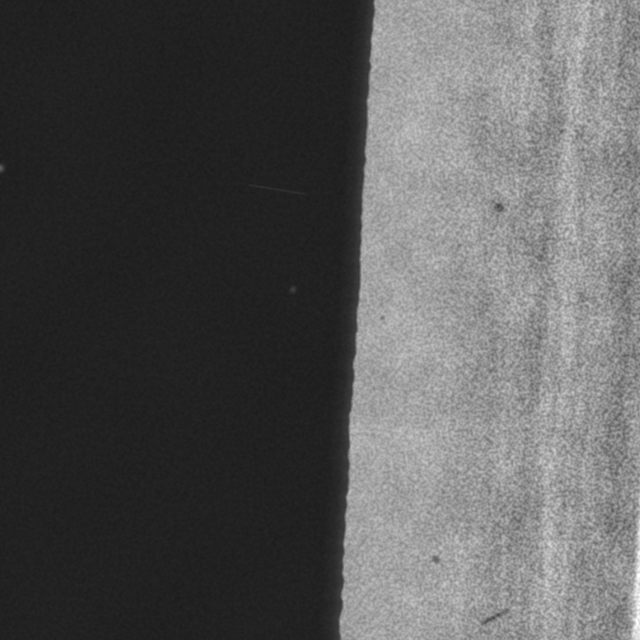
Reproduce this texture procedurally as a three.js fragment shader.

```glsl
// A dark smooth field meeting a pale grainy strip along a slightly slanted edge.
varying vec2 vUv;

vec2 gradient(vec2 cell) {
  vec3 h = fract(cell.xyx * vec3(0.1031, 0.1030, 0.0973));
  h += dot(h, h.yzx + 33.33);
  float angle = 6.2832 * fract((h.x + h.y) * h.z);
  return vec2(cos(angle), sin(angle));
}

float gradientNoise(vec2 p) {
  vec2 i = floor(p), f = fract(p);
  vec2 u = f * f * f * (f * (f * 6.0 - 15.0) + 10.0);
  float low = mix(dot(gradient(i), f),
                  dot(gradient(i + vec2(1, 0)), f - vec2(1, 0)), u.x);
  float high = mix(dot(gradient(i + vec2(0, 1)), f - vec2(0, 1)),
                   dot(gradient(i + vec2(1, 1)), f - vec2(1, 1)), u.x);
  return mix(low, high, u.y);
}

float spot(vec2 p, vec2 center, float radius) {
  vec2 d = (p - center) / radius;
  return exp(-dot(d, d));
}

float band(float x, float center, float width) {
  float d = (x - center) / width;
  return exp(-d * d);
}

float scratch(vec2 p, vec2 a, vec2 b, float width) {
  vec2 ab = b - a;
  float t = clamp(dot(p - a, ab) / dot(ab, ab), 0.0, 1.0);
  return band(length(p - a - ab * t), 0.0, width);
}

// Fine grain with a soft, slightly irregular texture.
float grain(vec2 p) {
  mat2 turn = mat2(0.8, 0.6, -0.6, 0.8);
  return 0.7 * gradientNoise(turn * p * 205.0 + 17.3)
       + 0.5 * gradientNoise(p * 137.0 + 41.7)
       + 0.25 * gradientNoise(turn * p * 70.0 + 5.1);
}

float darkField(vec2 p, float fromEdge) {
  float tone = 0.129 + 0.028 * grain(p);
  tone += 0.008 * gradientNoise(p * 6.0);
  // Soft shaded lip beside the edge
  tone += 0.035 * smoothstep(-0.036, -0.012, fromEdge);
  tone += 0.07 * smoothstep(-0.017, 0.0, fromEdge);
  // Faint dust and a hairline
  tone += 0.12 * spot(p, vec2(0.458, 0.547), 0.005);
  tone += 0.25 * spot(p, vec2(0.0, 0.737), 0.006);
  tone += 0.05 * scratch(p, vec2(0.39, 0.711), vec2(0.475, 0.697), 0.0018);
  return tone;
}

float paleStrip(vec2 p, float s) {
  float tone = 0.64 - 0.035 * smoothstep(0.6, 0.78, s);
  // Long streaks running along the edge direction
  tone -= 0.05 * band(s, 0.81, 0.022);
  tone += 0.06 * band(s, 0.851, 0.017);
  tone -= 0.09 * band(s, 0.952, 0.03);
  tone += 0.3 * smoothstep(0.982, 0.994, s);
  float streakiness = smoothstep(0.6, 0.85, s);
  tone += 0.08 * streakiness * gradientNoise(vec2(s * 42.0, p.y * 5.0));
  tone += 0.07 * streakiness * gradientNoise(vec2(s * 75.0, p.y * 14.0));
  // Cloudy mottling
  tone += 0.065 * gradientNoise(p * 9.0 + 3.7);
  tone += 0.055 * gradientNoise(p * 23.0 + 8.2);
  // Grain grows coarser in contrast to the right
  tone += mix(0.15, 0.25, smoothstep(0.53, 0.85, s)) * grain(p);
  // Dark specks and a small smudge
  tone -= 0.28 * spot(p, vec2(0.781, 0.676), 0.007);
  tone -= 0.32 * spot(p, vec2(0.681, 0.126), 0.005);
  tone -= 0.18 * spot(p, vec2(0.597, 0.503), 0.004);
  tone -= 0.12 * spot(p, vec2(0.718, 0.616), 0.004);
  tone -= 0.2 * scratch(p, vec2(0.755, 0.026), vec2(0.793, 0.046), 0.004);
  return tone;
}

void main() {
  // Slanted coordinate: constant along the edge and the streaks
  float s = vUv.x - 0.054 * vUv.y;
  float fromEdge = s - 0.53 + 0.004 * gradientNoise(vec2(vUv.y * 55.0, 2.5))
                 + 0.003 * gradientNoise(vec2(vUv.y * 9.0, 7.5));
  float tone = mix(darkField(vUv, fromEdge), paleStrip(vUv, s),
                   smoothstep(-0.003, 0.003, fromEdge));
  gl_FragColor = vec4(vec3(clamp(tone, 0.0, 1.0)), 1.0);
}
```
